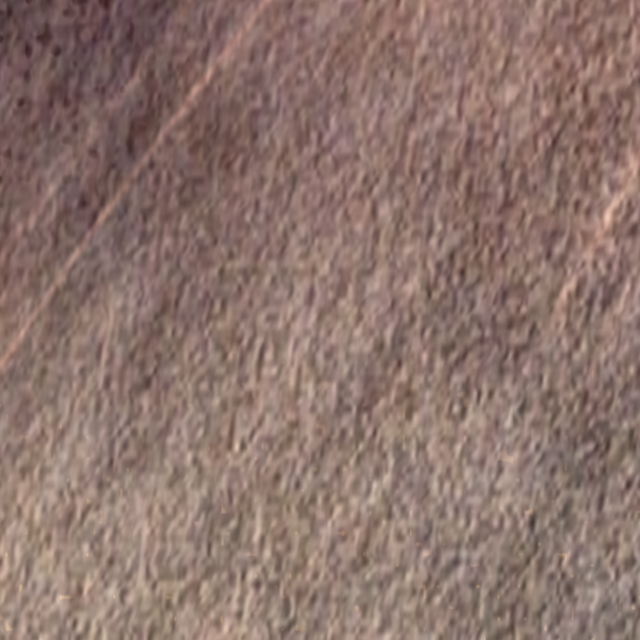
A WebGL 2 fragment shader for this texture:

```glsl
#version 300 es
precision highp float;
// Weathered brown ground with fine upright grain, crossed by pale slanting tracks.
// A four-corner colour gradient carries slanted mottling, relief-lit noise grain
// and tracks drawn as soft distance bands around slightly bent lines.

uniform vec2 u_resolution;
out vec4 fragColor;

float hash(vec2 cell) {
  vec3 p = fract(vec3(cell.xyx) * vec3(0.1031, 0.1030, 0.0973));
  p += dot(p, p.yzx + 33.33);
  return fract((p.x + p.y) * p.z);
}

// Smooth value noise, centred on zero, from -1 to 1.
float noise(vec2 p) {
  vec2 cell = floor(p), f = fract(p);
  f = f * f * (3.0 - 2.0 * f);
  float low = mix(hash(cell), hash(cell + vec2(1, 0)), f.x);
  float high = mix(hash(cell + vec2(0, 1)), hash(cell + vec2(1, 1)), f.x);
  return 2.0 * mix(low, high, f.y) - 1.0;
}

float fbm(vec2 p) {
  float sum = 0.0, amplitude = 0.55;
  for (int i = 0; i < 4; i++) {
    sum += amplitude * noise(p);
    p = mat2(1.6, 1.2, -1.2, 1.6) * p + 17.3;
    amplitude *= 0.55;
  }
  return sum;
}

// Upright grain, lit from one side by differencing shifted noise.
float grain(vec2 uv) {
  vec2 p = vec2(uv.x - 0.14 * uv.y, uv.y);
  p.x += 0.003 * noise(uv * 42.0);
  vec2 coarse = p * vec2(98.0, 50.0), fine = p * vec2(150.0, 84.0) + 51.7;
  float relief = noise(coarse) - noise(coarse + vec2(0.8, -0.25));
  return 0.6 * relief + 0.62 * noise(fine);
}

// Soft band around x = start + slope * t + bend * t * t, with a ragged edge.
float track(vec2 uv, float start, float base, float slope, float bend, float width) {
  float t = uv.y - base;
  float offset = uv.x - start - slope * t - bend * t * t;
  offset += 0.002 * noise(vec2(uv.y * 34.0, base * 90.0));
  float distanceAcross = offset * 0.82 / width;
  float wear = 0.95 + 0.3 * noise(vec2(uv.y * 23.0, base * 50.0));
  return exp(-distanceAcross * distanceAcross) * wear;
}

void main() {
  vec2 uv = gl_FragCoord.xy / u_resolution;

  // Ground: dusky at upper left, pale at lower left, greyer at lower right.
  vec3 lower = mix(vec3(0.65, 0.56, 0.505), vec3(0.515, 0.455, 0.43), uv.x * uv.x);
  vec3 upper = mix(vec3(0.385, 0.29, 0.30), vec3(0.565, 0.44, 0.415), smoothstep(0.0, 0.7, uv.x));
  vec3 color = mix(lower, upper, smoothstep(-0.05, 1.05, uv.y));

  // Mottling stretched along the slant, plus upright smears.
  vec2 slanted = vec2(0.82 * uv.x - 0.57 * uv.y, 0.57 * uv.x + 0.82 * uv.y);
  float mottle = fbm(slanted * vec2(15.0, 6.0) + 3.1);
  float smear = noise(vec2(uv.x - 0.12 * uv.y, uv.y) * vec2(44.0, 11.0) + 9.0);
  color += vec3(1.0, 0.94, 0.88) * (0.094 * mottle + 0.032 * smear);

  // Tint drifting between rose, violet and olive.
  float warmth = noise(uv * vec2(42.0, 24.0) + 71.0) + fbm(uv * 6.0 + 31.0);
  float greenness = noise(uv * vec2(50.0, 28.0) + 113.0);
  color += 0.012 * warmth * vec3(1.0, 0.1, -1.3);
  color += 0.011 * greenness * vec3(-0.5, 1.0, -0.4);

  // Grain, stronger toward the lower right.
  float strength = mix(0.088, 0.165, smoothstep(0.1, 1.5, uv.x + 1.0 - uv.y));
  color += vec3(1.0, 0.96, 0.9) * strength * grain(uv);

  // Dark pits in the dusky corner and sparse warm flecks below.
  float corner = smoothstep(0.5, 0.0, length((uv - vec2(0.03, 0.92)) * vec2(1.2, 1.0)));
  float pits = smoothstep(0.3, 0.95, noise(uv * vec2(68.0, 50.0) + 23.0));
  color -= 0.14 * corner * pits;
  float flecks = smoothstep(0.75, 1.0, noise(uv * vec2(95.0, 60.0) + 211.0));
  color += flecks * smoothstep(0.65, 0.1, uv.y) * vec3(0.14, 0.10, 0.05);

  // Tracks: two at upper left with a dusky strip between, two faint at right.
  float pale = 0.95 * track(uv, 0.0, 0.427, 0.66, 0.12, 0.0065);
  pale += 0.6 * track(uv, 0.0, 0.596, 0.745, 0.0, 0.0095);
  float rightFade = smoothstep(0.2, 0.6, uv.y);
  pale += 0.65 * rightFade * track(uv, 0.77, 0.32, 0.53, 0.0, 0.012);
  pale += 0.6 * rightFade * track(uv, 1.0, 0.57, 0.56, 0.0, 0.010);
  color += pale * vec3(0.175, 0.13, 0.11);
  float dusky = track(uv, 0.0, 0.5, 0.70, 0.06, 0.022);
  dusky += rightFade * track(uv, 0.965, 0.58, 0.54, 0.0, 0.017);
  color -= 0.035 * dusky;

  fragColor = vec4(clamp(color, 0.0, 1.0), 1.0);
}
```
